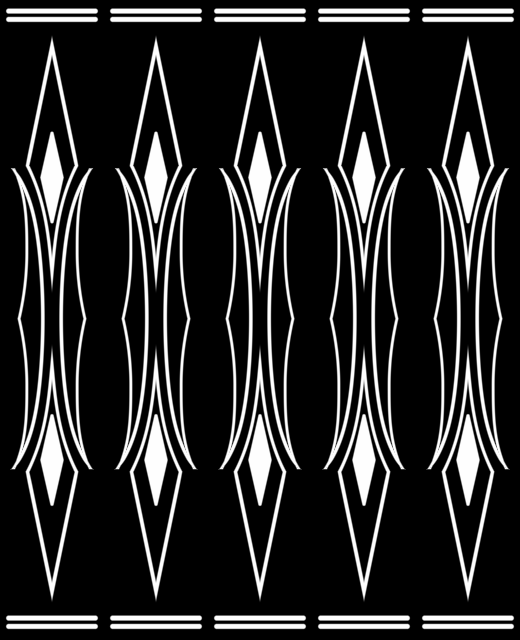
A Shadertoy shader for this pattern:

```glsl
// Half-width of the spearhead outline: straight blade above, flared taper below
float spearHalfWidth(float y) {
    float t = y - 55.0;
    return min(0.205 * (327.0 - y), 0.09 * t + 8.34e-6 * t * t * t);
}

// Inner bow of the side wing, flaring into a horn
float innerBow(float y) {
    float y2 = y * y;
    return 11.0 + 0.00062 * y2 + 4.66e-13 * y2 * y2 * y2;
}

// Outer edge of the side wing, with a pointed waist at y = 0
float outerBow(float y) {
    float waist = max(1.0 - y / 80.0, 0.0);
    float flare = max(y - 80.0, 0.0) / 99.0;
    return 30.2 + 9.3 * waist * waist + 14.5 * flare * flare * flare;
}

// Signed distance to a stroke along x = curveX, given the local slope
float stroke(float x, float curveX, float slope, float halfWidth) {
    return abs(x - curveX) / sqrt(1.0 + slope * slope) - halfWidth;
}

// Filled rhombus with rounded tips, evaluated in the positive quadrant
float roundedRhombus(vec2 p, vec2 halfSize, float radius) {
    vec2 a = vec2(halfSize.x, 0.0), edge = vec2(-halfSize.x, halfSize.y);
    float h = clamp(dot(p - a, edge) / dot(edge, edge), 0.0, 1.0);
    float side = sign(dot(p - a, halfSize.yx));
    return side * length(p - a - edge * h) - radius;
}

float capsule(vec2 p, float halfLength, float radius) {
    return length(vec2(max(p.x - halfLength, 0.0), p.y)) - radius;
}

float motif(vec2 p) {
    // Spearhead outline
    float slope = spearHalfWidth(p.y + 0.5) - spearHalfWidth(p.y - 0.5);
    float width = mix(1.9, 2.3, smoothstep(170.0, 200.0, p.y));
    float d = stroke(p.x, spearHalfWidth(p.y), slope, width);

    // Solid core
    d = min(d, roundedRhombus(abs(p - vec2(0.0, 169.5)), vec2(12.0, 53.0), 2.0));

    // Wing edges, merging and tapering at the horn
    float taper = 0.9 * smoothstep(168.0, 181.0, p.y);
    slope = innerBow(p.y + 0.5) - innerBow(p.y - 0.5);
    float wing = stroke(p.x, innerBow(p.y), slope, 2.15 - taper);
    slope = outerBow(p.y + 0.5) - outerBow(p.y - 0.5);
    wing = min(wing, stroke(p.x, outerBow(p.y), slope, 1.7 - taper));
    d = min(d, max(wing, p.y - 180.5));

    // Paired border bars
    float barY = abs(p.y - 364.2) - 5.0;
    return min(d, capsule(vec2(p.x, barY), 52.0, 3.0));
}

void mainImage(out vec4 fragColor, in vec2 fragCoord) {
    // Canvas height is 768 units; five columns fill its width
    float unitsPerPixel = 768.0 / iResolution.y;
    vec2 p = fragCoord * unitsPerPixel;
    float column = iResolution.x * unitsPerPixel / 5.0;

    // Repeat across, then mirror each motif both ways
    p.x = abs(mod(p.x, column) - 0.5 * column);
    p.y = abs(p.y - 385.5);

    float softness = max(0.75 * unitsPerPixel, 1.1);
    float ink = 1.0 - smoothstep(-softness, softness, motif(p));
    fragColor = vec4(vec3(0.995 * ink), 1.0);
}
```
